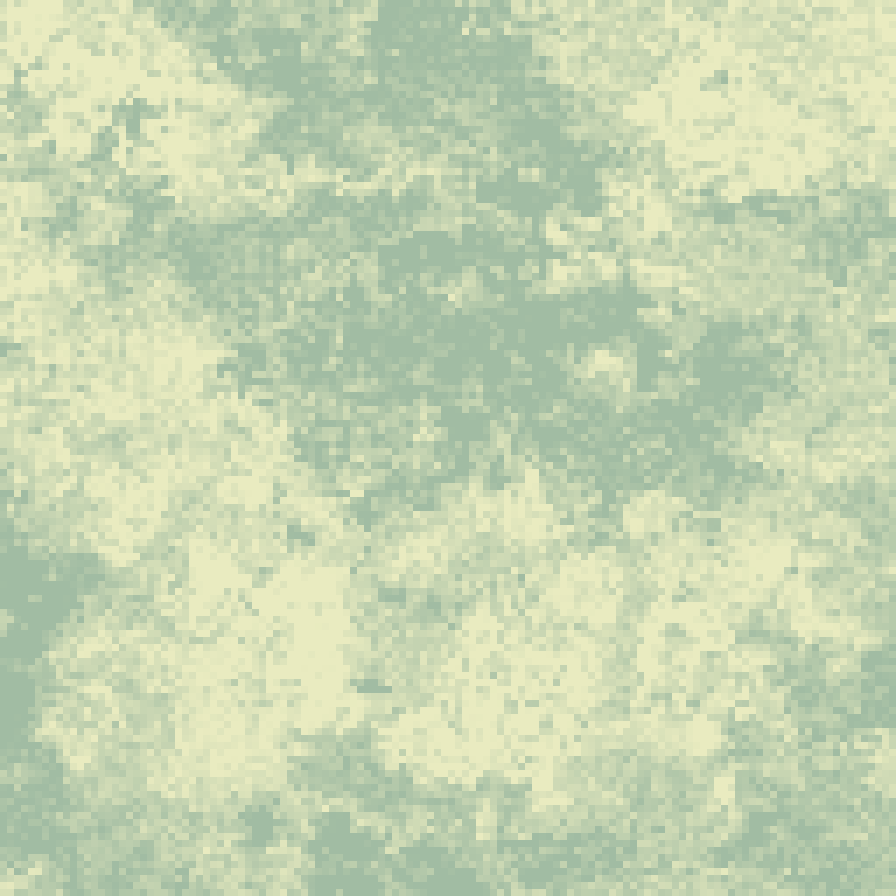
Reproduce this pattern procedurally as a WebGL 2 fragment shader.

```glsl
#version 300 es
precision highp float;
// Draws a mosaic of small square cells, coloured sage to cream by warped cloud noise.

uniform vec2 u_resolution;
out vec4 fragColor;

float hash(vec2 p) {
  return fract(sin(dot(p, vec2(127.1, 311.7))) * 43758.5453);
}

float valueNoise(vec2 p) {
  vec2 i = floor(p);
  vec2 f = fract(p);
  f = f * f * (3.0 - 2.0 * f);
  return mix(mix(hash(i), hash(i + vec2(1, 0)), f.x),
             mix(hash(i + vec2(0, 1)), hash(i + vec2(1, 1)), f.x), f.y);
}

// Normalised sum of five octaves; a higher gain gives a rougher field
float fbm(vec2 p, float gain) {
  float sum = 0.0;
  float total = 0.0;
  float amplitude = 1.0;
  for (int octave = 0; octave < 5; octave++) {
    sum += amplitude * valueNoise(p);
    total += amplitude;
    amplitude *= gain;
    p = p * 2.0 + vec2(17.3, 9.1);
  }
  return sum / total;
}

// One flat colour for each cell
vec3 cellColor(vec2 cell) {
  vec2 p = (cell + 0.5) / 128.0 * 7.0;

  // A rough warp stretches patches into streaks and breaks their slopes into grain
  vec2 warp = vec2(fbm(p + vec2(3.7, 21.4), 0.8), fbm(p + vec2(45.2, 8.3), 0.8)) - 0.5;
  float tone = fbm(p + 4.0 * warp, 0.66);
  tone += 0.07 * (hash(cell + 71.0) - 0.5);

  vec3 sage = vec3(0.632, 0.738, 0.638);
  vec3 cream = vec3(0.914, 0.922, 0.752);
  return mix(sage, cream, clamp((tone - 0.355) / 0.3, 0.0, 1.0));
}

void main() {
  // Average four samples in the pixel to smooth the cell edges
  vec3 color = vec3(0.0);
  for (int i = 0; i < 4; i++) {
    vec2 offset = (vec2(i % 2, i / 2) - 0.5) * 0.5;
    vec2 uv = (gl_FragCoord.xy + offset) / u_resolution.y;
    color += 0.25 * cellColor(floor(uv * 128.0));
  }
  fragColor = vec4(color, 1.0);
}
```
